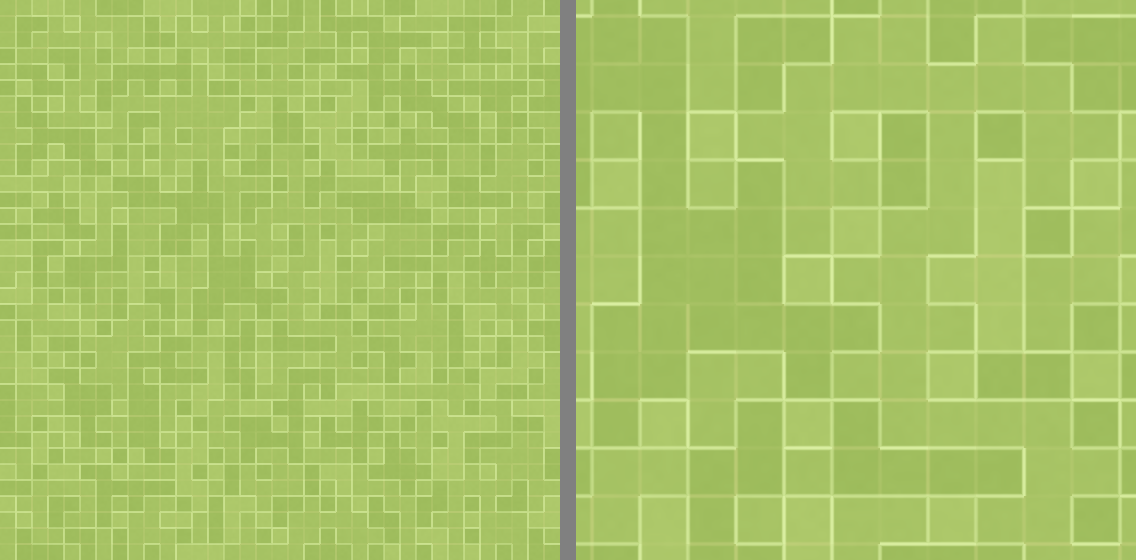
Left, the full canvas; right, a detail of the centre.
Reproduce this pattern procedurally as a three.js fragment shader.

```glsl
// Green mosaic: a 35 by 35 grid of square tiles in three close shades.
// Hashed tones, nudged by smooth noise, shade the tiles; joints glow where
// neighbouring shades differ and fade to a thin yellowish trace elsewhere.

varying vec2 vUv;

const float TILES = 35.0;
const float JOINT_CORE = 0.01;   // half widths, in tiles
const float JOINT_EDGE = 0.066;

const vec3 DARK = vec3(0.615, 0.735, 0.358);
const vec3 LIGHT = vec3(0.690, 0.793, 0.425);
const vec3 JOINT_BRIGHT = vec3(0.865, 0.945, 0.645);
const vec3 JOINT_FAINT = vec3(0.785, 0.825, 0.500);

float hash(vec2 p, float seed) {
  vec3 q = fract(vec3(p.xyx + seed) * vec3(0.1031, 0.1030, 0.0973));
  q += dot(q, q.yzx + 33.33);
  return fract((q.x + q.y) * q.z);
}

float valueNoise(vec2 p, float seed) {
  vec2 i = floor(p);
  vec2 f = fract(p);
  f = f * f * (3.0 - 2.0 * f);
  float low = mix(hash(i, seed), hash(i + vec2(1.0, 0.0), seed), f.x);
  float high = mix(hash(i + vec2(0.0, 1.0), seed), hash(i + 1.0, seed), f.x);
  return mix(low, high, f.y);
}

// Tone of one tile, from 0 (dark) to 1 (light), loosely clustered
float tileTone(vec2 tile) {
  return 0.72 * hash(tile, 7.3) + 0.28 * valueNoise(tile * 0.28, 41.7);
}

// Shade group: 0 dark, 1 middle, 2 light
float shadeGroup(vec2 tile) {
  float tone = tileTone(tile);
  return step(0.40, tone) + step(0.71, tone);
}

vec3 tileColor(vec2 tile, vec2 local) {
  float amount = 0.20 + 0.27 * shadeGroup(tile);
  amount += 0.36 * (tileTone(tile) - 0.5);
  amount += 0.10 * (local.x + local.y - 1.0) * (hash(tile, 19.1) - 0.3);
  return mix(DARK, LIGHT, clamp(amount, 0.0, 1.0));
}

// Joint between tile and the one before it along axis: x bright, y faint
vec2 jointStrength(vec2 tile, vec2 axis, float seed) {
  float differs = step(0.5, abs(shadeGroup(tile) - shadeGroup(tile - axis)));
  float wear = hash(tile, seed);
  float index = dot(tile, axis);
  float inside = step(0.5, index) * step(index, TILES - 0.5);
  return inside * vec2(differs * mix(0.50, 0.95, wear),
                       (1.0 - differs) * mix(0.10, 0.65, wear));
}

// Coverage of the joint line nearest to p across the given axis
vec2 joint(vec2 p, vec2 axis, float seed) {
  vec2 tile = floor(p + 0.5 * axis);
  float d = abs(dot(p - tile, axis));
  float line = 1.0 - smoothstep(JOINT_CORE, JOINT_EDGE, d);
  return line * jointStrength(tile, axis, seed);
}

void main() {
  vec2 p = vUv * TILES;
  vec2 tile = min(floor(p), TILES - 1.0);
  vec3 color = tileColor(tile, p - tile);

  // Fine surface grain
  color += 0.010 * (valueNoise(p * 5.0, 3.9) - 0.5);

  // Joints, faint traces first
  vec2 joints = max(joint(p, vec2(1.0, 0.0), 53.2),
                    joint(p, vec2(0.0, 1.0), 87.6));
  color = mix(color, JOINT_FAINT, joints.y);
  color = mix(color, JOINT_BRIGHT, joints.x);

  gl_FragColor = vec4(color, 1.0);
}
```
